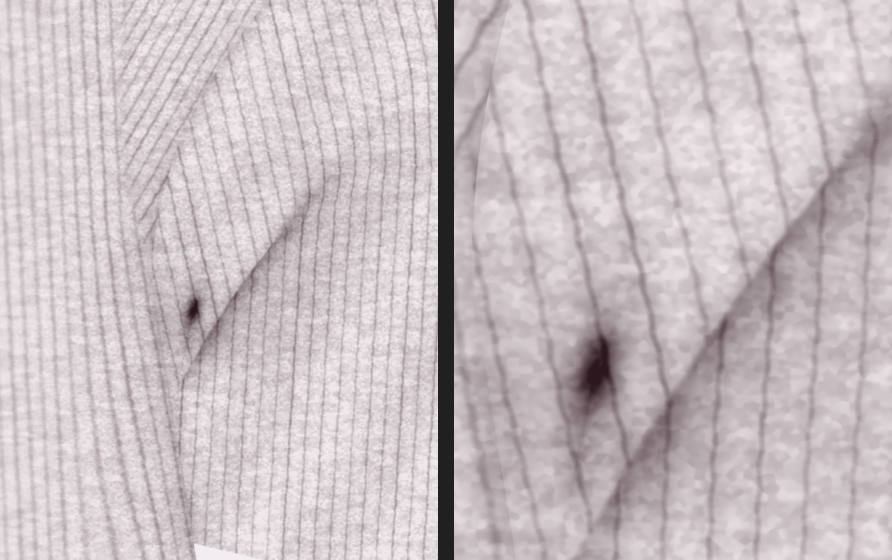
Left: the whole. Right: its middle third, enlarged.
Give the GLSL for this texture, as a Shadertoy shader.

```glsl
// Heathered rib-knit cloth: a body panel, a sleeve seam, a deep diagonal fold and fine vertical ribs.
#define RIB_PITCH 0.0280
#define GROOVE_WIDTH 0.10
#define GROOVE_DEPTH 0.33
#define HEATHER 0.24
#define GRAIN 0.30
#define FOLD_SHADOW 0.80
#define SEAM_SHADOW 0.36
#define DARK_YARN vec3(0.51, 0.45, 0.47)
#define LIGHT_YARN vec3(0.88, 0.85, 0.86)
#define HEM_WHITE vec3(0.95, 0.93, 0.94)

vec2 hash2(vec2 p) {
    vec3 q = fract(p.xyx * vec3(0.1031, 0.103, 0.0973));
    q += dot(q, q.yzx + 33.33);
    return fract((q.xx + q.yz) * q.zy);
}

// Cellular noise: blends the random tones of nearby cells, result in 0..1
float cellular(vec2 p) {
    vec2 cell = floor(p);
    float tone = 0.0, total = 0.0;
    for (int j = -1; j <= 1; j++)
        for (int i = -1; i <= 1; i++) {
            vec2 id = cell + vec2(i, j);
            vec2 offset = id + hash2(id) - p;
            float weight = exp(-5.0 * dot(offset, offset));
            tone += weight * hash2(id + 71.0).x;
            total += weight;
        }
    return tone / total;
}

// Seam between body and sleeve, x as a function of height
float seamX(float y) {
    float up = max(y - 0.5, 0.0), down = max(0.5 - y, 0.0);
    return 0.271 + 0.83 * up * up + 0.16 * down;
}

// Dark groove between ribs, with a soft shoulder on both sides
float groove(float u, float blur) {
    float rib = u / RIB_PITCH;
    float d = abs(fract(rib) - 0.5);
    float edge = GROOVE_WIDTH + blur + 0.7 / (RIB_PITCH * iResolution.y);
    float line = 1.0 - smoothstep(0.0, edge, d);
    float shoulder = 1.0 - smoothstep(0.0, 0.5, d);
    float wear = 0.75 + 0.5 * hash2(vec2(floor(rib), 3.0)).x;
    return wear * (line + 0.3 * shoulder);
}

// Body panel: soft straight ribs, then a shoulder strip whose ribs follow the seam
float bodyTone(vec2 p, float wobble) {
    float s = min(p.x - seamX(p.y), 0.0);
    float focus = smoothstep(0.0, 0.25, p.x);
    float blur = mix(0.16, 0.06, focus);
    float pull = 0.12 * smoothstep(0.1, 0.3, p.x) * max(0.6 - p.y, 0.0);
    float uBody = 1.08 * (p.x + 0.05 * p.y - pull) + wobble;
    float uShoulder = 1.05 * (p.x - 0.58 * (p.y - 0.7)) + wobble;
    float stripX = 0.215 + 0.6 * pow(max(0.82 - p.y, 0.0), 2.0) + 0.1 * max(p.y - 0.9, 0.0);
    float strip = smoothstep(-0.012, 0.012, p.x - stripX) * smoothstep(0.52, 0.62, p.y);
    float ribs = mix(groove(uBody, blur), groove(uShoulder, blur), strip);
    float tone = 1.03 - GROOVE_DEPTH * mix(0.6, 0.9, focus) * ribs;

    // Dip at the strip, and shade gathering towards the seam
    tone -= 0.1 * exp(-abs(p.x - stripX) / 0.02) * smoothstep(0.55, 0.7, p.y);
    float hollow = 1.0 - smoothstep(0.55, 0.9, p.y);
    return tone - SEAM_SHADOW * mix(0.4, 1.0, hollow) * (0.75 * exp(s / 0.06) + 0.5 * exp(s / 0.01));
}

// Sleeve: leaning ribs above the fold, near-vertical ribs below it
float sleeveTone(vec2 p, float wobble) {
    float creaseX = 0.319 + 0.73 * (p.y - 0.31) - 0.02 * sin(8.2 * (p.y - 0.31));
    float d = 0.8 * (p.x - creaseX);
    float open = smoothstep(0.56, 0.74, p.y);
    float softness = mix(0.003, 0.12, open);
    float below = smoothstep(-softness, softness, d);
    float uAbove = 0.52 + 0.88 * (p.x - 0.52) + 0.2 * (p.y - 0.7) + wobble;
    float uBelow = p.x + 0.06 * abs(p.y - 0.7) + wobble;
    float cut = mix(groove(uAbove, 0.0), groove(uBelow, 0.0), below);
    float ribs = mix(cut, groove(mix(uAbove, uBelow, below), 0.0), smoothstep(0.0, 0.5, open));
    float tone = 1.03 - GROOVE_DEPTH * ribs;

    // Fold: shadow below, rounded edge above, fading towards the shoulder
    float along = smoothstep(0.28, 0.38, p.y) * (1.0 - smoothstep(0.55, 0.84, p.y));
    float reach = max(d, 0.0);
    float foldShade = 0.75 * exp(-reach / 0.02) + 0.4 * exp(-reach / 0.11);
    float edgeShade = 0.5 * exp(min(d, 0.0) / 0.014);
    tone -= FOLD_SHADOW * along * mix(edgeShade, foldShade, below);

    // Gentle drape ripples running with the fold
    tone += 0.07 * sin(30.0 * d + 3.0 * p.y) * smoothstep(0.0, 0.1, abs(d));

    // Turned edge along the seam
    float s = max(p.x - seamX(p.y), 0.0);
    return tone - 0.22 * exp(-s / 0.014) - 0.08 * exp(-s / 0.05);
}

// Pinched hollow under the arm and the short crease leaving it
float hollowShade(vec2 p) {
    vec2 q = p - vec2(0.345, 0.447);
    vec2 r = vec2(q.x - 0.25 * q.y, q.y);
    vec2 inner = r * vec2(80.0, 42.0), outer = r * vec2(26.0, 15.0);
    float tail = exp(-abs(q.x - 0.2 * q.y) / 0.009);
    tail *= smoothstep(-0.12, -0.05, q.y) * (1.0 - smoothstep(-0.02, 0.03, q.y));
    return 1.2 * exp(-dot(inner, inner)) + 0.4 * exp(-dot(outer, outer)) + 0.5 * tail;
}

void mainImage(out vec4 fragColor, in vec2 fragCoord) {
    vec2 p = fragCoord / iResolution.y;
    float px = 1.0 / iResolution.y;
    float wobble = 0.0005 * sin(41.0 * p.y + 9.0 * p.x) + 0.0006 * sin(260.0 * p.y + 31.0 * p.x);

    float sleeve = smoothstep(-px, px, p.x - seamX(p.y));
    float tone = mix(bodyTone(p, wobble), sleeveTone(p, wobble), sleeve) - hollowShade(p);

    // Heather flecks stretched across the ribs, then fine yarn grain
    float focus = smoothstep(-0.15, 0.3, p.x);
    tone += HEATHER * (cellular(p * vec2(42.0, 120.0)) - 0.5);
    tone += GRAIN * focus * (cellular(p * vec2(210.0, 250.0)) - 0.5);
    vec3 color = mix(DARK_YARN, LIGHT_YARN, clamp(tone, -0.9, 1.15));

    // Pale hem at the bottom of the sleeve
    float hem = 0.03 - 0.24 * (p.x - 0.345) - p.y;
    color = mix(color, HEM_WHITE, sleeve * smoothstep(-px, px, hem));
    fragColor = vec4(clamp(color, 0.0, 1.0), 1.0);
}
```
